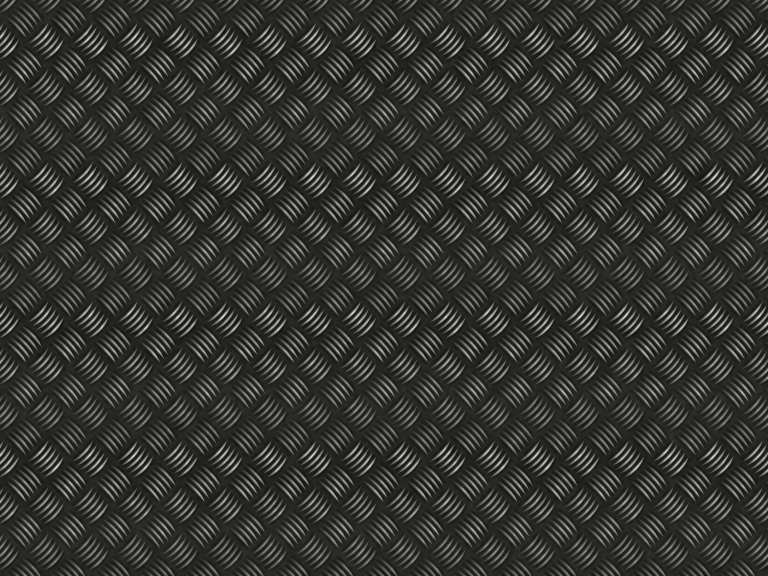
Give the GLSL for this texture, as a Shadertoy shader.

```glsl
// Dark tread plate: a diagonal checkerboard of patches, each with five bowed,
// tapered ridges that turn by 90 degrees from one patch to the next.
// Ridge brightness and plate shade follow a cycle of six half rows.

float hash(vec2 p) {
    return fract(sin(dot(p, vec2(127.1, 311.7))) * 4375.85);
}

float noise(vec2 p) {
    vec2 cell = floor(p), f = fract(p);
    f = f * f * (3.0 - 2.0 * f);
    return mix(mix(hash(cell), hash(cell + vec2(1, 0)), f.x),
               mix(hash(cell + vec2(0, 1)), hash(cell + vec2(1, 1)), f.x), f.y);
}

// Shine of the ridges for each half row of the cycle
float rowShine(float row) {
    float shine[6] = float[6](1.10, 0.84, 0.82, 0.78, 0.62, 0.64);
    return shine[int(row)];
}

void mainImage(out vec4 fragColor, in vec2 fragCoord) {
    // Plate position in repeats, y pointing down
    vec2 uv = fragCoord / iResolution.xy;
    vec2 plate = vec2(uv.x, 1.0 - uv.y) * vec2(17.2, 12.41) - vec2(0.045, 0.905);
    float pixel = 17.5 / iResolution.y;

    // Diagonal axes: x runs down-right, y runs up-right
    vec2 diagonal = vec2(plate.x + plate.y, plate.x - plate.y);
    vec2 patchId = floor(diagonal + 0.5);
    vec2 local = diagonal - patchId;
    float row = floor(mod(patchId.x - patchId.y + 0.01, 6.0));
    bool falling = mod(row, 2.0) > 0.5;
    float along = falling ? local.x : local.y;
    float across = falling ? local.y : local.x;

    // Nearest of five bowed ridges
    float bow = falling ? 0.040 : 0.060;
    float bowed = across - bow * (0.5 - 5.0 * along * along);
    float ridge = clamp(floor(bowed / 0.172 + 0.5), -2.0, 2.0);
    float offset = bowed - ridge * 0.172;
    float wear = hash(vec2(row * 7.0 + ridge, 3.0));

    // Lens-shaped outline, a little shorter on the outer ridges
    float t = along / (0.47 - 0.012 * abs(ridge));
    float taper = max(1.0 - t * t, 0.0);
    float halfWidth = (0.058 + 0.006 * wear) * (1.0 - t * t);
    float ridgeMask = 1.0 - smoothstep(-0.5 * pixel, 0.5 * pixel, abs(offset) - halfWidth);

    // Plate: slow bands, faint mottling and dark grooves beside each ridge
    float band = -cos(2.0944 * (plate.y - 0.3));
    float mottle = noise(plate * 4.0 + 40.0) - 0.5;
    float grain = noise(plate * 12.0 + 90.0) - 0.5;
    float base = 0.153 + 0.010 * band + 0.020 * mottle + 0.040 * grain;
    float groove = exp(-pow((offset + 0.08) / 0.04, 2.0))
                 + exp(-pow((offset - 0.08) / 0.04, 2.0));
    base -= 0.050 * groove * sqrt(taper);

    // Ridge light: a thin crest, strongest past the middle, worn unevenly
    float crest = exp(-pow((offset - 0.008) / 0.036, 2.0));
    float glint = exp(-pow((along - (falling ? 0.12 : 0.04)) / 0.36, 2.0));
    float shine = rowShine(row) * mix(0.82, 1.1, wear) * (1.0 + 0.4 * grain);
    float metal = 0.15 + 0.61 * shine * crest * glint;

    float value = mix(base, metal, ridgeMask);
    fragColor = vec4(clamp(value * vec3(1.0, 0.995, 0.95), 0.0, 1.0), 1.0);
}
```
